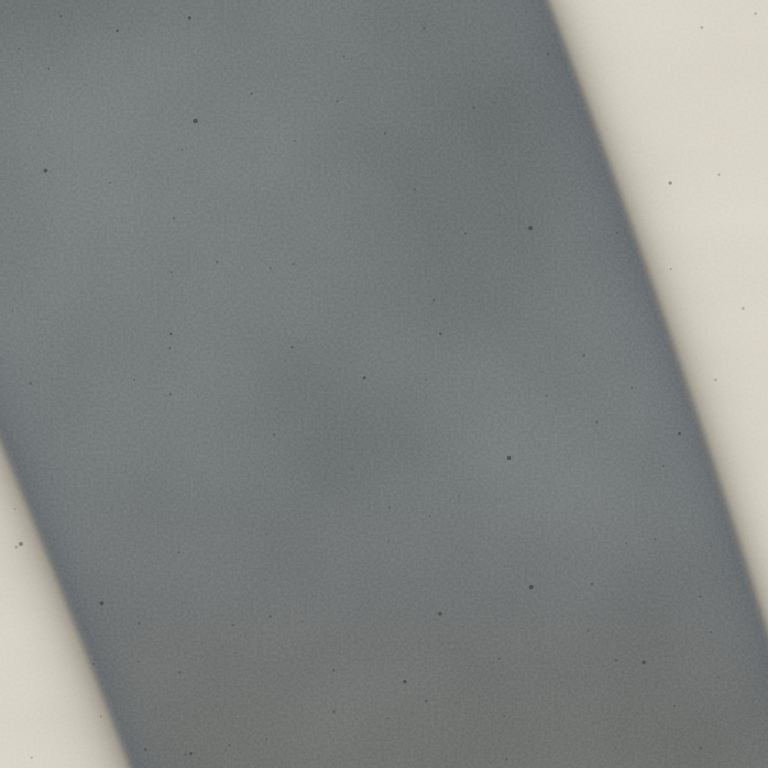
Give the GLSL for this background, as a WebGL 2 fragment shader.

```glsl
#version 300 es
precision highp float;

uniform vec2 u_resolution;
out vec4 fragColor;

const vec3 SLATE = vec3(0.452, 0.470, 0.474);
const vec3 SLATE_WARM = vec3(0.446, 0.452, 0.445);
const vec3 EDGE_SHADE = vec3(0.375, 0.398, 0.420);
const vec3 TAN = vec3(0.55, 0.53, 0.485);
const vec3 CREAM = vec3(0.852, 0.834, 0.785);
const vec3 SPECK = vec3(0.25, 0.27, 0.28);

vec2 hash2(vec2 p) {
    vec3 q = fract(p.xyx * vec3(0.1031, 0.1030, 0.0973));
    q += dot(q, q.yzx + 33.33);
    return fract((q.xx + q.yz) * q.zy);
}

float corner(vec2 cell, vec2 offset, vec2 f) {
    float angle = 6.2832 * hash2(cell + offset).x;
    return dot(vec2(cos(angle), sin(angle)), f - offset);
}

float gradientNoise(vec2 p) {
    vec2 i = floor(p), f = fract(p);
    vec2 u = f * f * f * (f * (f * 6.0 - 15.0) + 10.0);
    float low = mix(corner(i, vec2(0, 0), f), corner(i, vec2(1, 0), f), u.x);
    float high = mix(corner(i, vec2(0, 1), f), corner(i, vec2(1, 1), f), u.x);
    return mix(low, high, u.y);
}

float fbm(vec2 p) {
    float sum = 0.0, gain = 0.5;
    for (int i = 0; i < 4; i++) {
        sum += gain * gradientNoise(p);
        p = p * 2.03 + 17.3;
        gain *= 0.5;
    }
    return sum;
}

float glow(vec2 p, vec2 center, vec2 radius) {
    vec2 d = (p - center) / radius;
    return exp(-dot(d, d));
}

// One small dot in a share of the grid cells
float specks(vec2 p, float cells, float share, float radius, float pixel) {
    vec2 cell = floor(p * cells);
    vec2 spot = 0.2 + 0.6 * hash2(cell + 41.0);
    vec2 chance = hash2(cell + 113.0);
    float d = length(fract(p * cells) - spot) / cells;
    float r = radius * (0.6 + 0.6 * chance.y);
    return step(chance.x, share) * (1.0 - smoothstep(r - pixel, r + pixel, d));
}

// Slightly bowed slanted border: x as a function of the drop from its start
float border(float start, float slope, float bow, float drop) {
    return start + slope * drop - bow * drop * drop;
}

vec3 slabColor(vec2 p) {
    vec3 color = mix(SLATE_WARM, SLATE, smoothstep(0.0, 0.42, p.y));
    float light = 0.034 * glow(p, vec2(0.20, 0.78), vec2(0.27, 0.25));
    light += 0.022 * glow(p, vec2(0.74, 0.42), vec2(0.20, 0.22));
    light += 0.012 * glow(p, vec2(0.10, 0.42), vec2(0.22, 0.18));
    light -= 0.030 * glow(p, vec2(0.64, 0.80), vec2(0.17, 0.18));
    light -= 0.016 * glow(p, vec2(0.42, 0.44), vec2(0.10, 0.09));
    light -= 0.016 * glow(p, vec2(0.80, 0.14), vec2(0.18, 0.14));
    light -= 0.025 * glow(p, vec2(0.0, 1.0), vec2(0.25, 0.06));
    return color + light + 0.035 * fbm(p * 6.0);
}

// Cream ground, shaded to tan close to the slab
vec3 paperColor(vec2 p, float d, float softness) {
    vec3 cream = CREAM + 0.03 * fbm(p * vec2(3.0, 9.0) + 5.0);
    return mix(TAN, cream, 1.0 - exp(-max(d, 0.0) / softness));
}

void main() {
    vec2 p = gl_FragCoord.xy / u_resolution;
    float pixel = 0.7 / min(u_resolution.x, u_resolution.y);

    // Distance past either border, positive on the paper
    float drop = 1.0 - p.y;
    float right = 0.94 * (p.x - border(0.710, 0.385, 0.045, drop));
    float left = 0.93 * (border(0.0, 0.42, 0.05, drop - 0.566) - p.x);
    float d = max(left, right);
    float softness = left > right ? 0.027 : 0.021;

    // Slab with darkened rims, laid over the paper
    vec3 slab = mix(slabColor(p), EDGE_SHADE, 0.72 * exp(min(d, 0.0) / 0.025));
    float paper = smoothstep(-0.008, 0.010, d);
    vec3 color = mix(slab, paperColor(p, d, softness), paper);

    // Fine grain, quieter on the paper
    float grain = gradientNoise(p * 230.0) + 0.7 * gradientNoise(p * 410.0 + 9.0);
    color += grain * mix(0.032, 0.014, paper);

    // Scattered specks
    float dots = 0.75 * specks(p, 11.0, 0.24, 0.0026, pixel);
    dots = max(dots, 0.4 * specks(p + 3.0, 19.0, 0.22, 0.0018, pixel));
    color = mix(color, SPECK, dots * mix(1.0, 0.6, paper));

    fragColor = vec4(clamp(color, 0.0, 1.0), 1.0);
}
```
